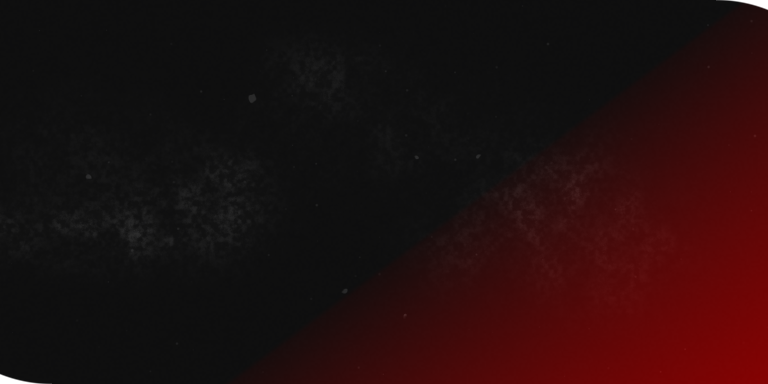
Give the GLSL for this background, as a Shadertoy shader.

```glsl
// A near-black panel with a diagonal red gradient and dusty grey wear.
// The gradient is a signed distance to a slanted line; the dust is layered
// value noise inside soft ellipses, and two corners are cut by large arcs.

const vec3 CHARCOAL = vec3(0.057, 0.057, 0.058);
const vec3 PAPER = vec3(1.0);
const float CORNER_RADIUS = 0.365;
const float CORNER_INSET = 0.135;

float hash(vec2 p) {
    vec3 q = fract(vec3(p.xyx) * 0.1031);
    q += dot(q, q.yzx + 33.33);
    return fract((q.x + q.y) * q.z);
}

float valueNoise(vec2 p) {
    vec2 cell = floor(p), f = fract(p);
    f = f * f * (3.0 - 2.0 * f);
    float low = mix(hash(cell), hash(cell + vec2(1.0, 0.0)), f.x);
    float high = mix(hash(cell + vec2(0.0, 1.0)), hash(cell + 1.0), f.x);
    return mix(low, high, f.y);
}

float fbm(vec2 p) {
    float sum = 0.0, weight = 0.5;
    for (int i = 0; i < 4; i++) {
        sum += weight * valueNoise(p);
        p = mat2(1.6, 1.2, -1.2, 1.6) * p + 17.3;
        weight *= 0.5;
    }
    return sum;
}

// Soft elliptical patch: centre in xy, radii in zw
float patchMask(vec2 p, vec4 shape) {
    vec2 q = (p - shape.xy) / shape.zw;
    return exp(-dot(q, q));
}

float disc(vec2 p, vec2 centre, float radius, float px) {
    return 1.0 - smoothstep(radius - px, radius + px, length(p - centre));
}

// Where the worn areas lie
float wearMask(vec2 p) {
    const vec4 shapes[10] = vec4[10](
        vec4(0.16, 0.39, 0.28, 0.07), vec4(0.52, 0.48, 0.16, 0.13),
        vec4(0.62, 0.50, 0.06, 0.12), vec4(0.40, 0.39, 0.16, 0.08),
        vec4(0.83, 0.80, 0.14, 0.09), vec4(0.20, 0.60, 0.25, 0.14),
        vec4(1.04, 0.66, 0.22, 0.15), vec4(1.45, 0.48, 0.20, 0.14),
        vec4(1.60, 0.33, 0.18, 0.12), vec4(1.20, 0.35, 0.12, 0.10));
    const float strengths[10] = float[10](
        0.75, 0.65, 0.40, 0.35, 0.45, 0.25, 0.28, 0.70, 0.50, 0.30);
    float mask = 0.0;
    for (int i = 0; i < 10; i++) mask += strengths[i] * patchMask(p, shapes[i]);
    return mask;
}

// Mottled clouds broken up by fine grain
float dust(vec2 p) {
    float cloud = smoothstep(0.25, 0.70, fbm(p * 14.0));
    float grain = smoothstep(0.25, 0.85, fbm(p * 85.0));
    return wearMask(p) * (0.25 + 0.75 * cloud) * (0.25 + 1.4 * grain);
}

// Tiny flecks, at most one per cell
float flecks(vec2 p, float size, float px) {
    vec2 cell = floor(p / size);
    vec2 jitter = vec2(hash(cell + 5.1), hash(cell + 29.7));
    float chance = hash(cell + 71.3);
    vec2 centre = (cell + 0.2 + 0.6 * jitter) * size;
    return step(0.78, chance) * jitter.x * disc(p, centre, 0.003 * jitter.y, px);
}

// Larger chips: centre in xy, radius in z
float chips(vec2 p, float px) {
    const vec3 spots[6] = vec3[6](
        vec3(0.656, 0.745, 0.011), vec3(0.898, 0.242, 0.006),
        vec3(1.083, 0.591, 0.005), vec3(1.245, 0.594, 0.005),
        vec3(0.230, 0.540, 0.008), vec3(1.055, 0.177, 0.004));
    vec2 warp = 0.008 * (vec2(valueNoise(p * 90.0), valueNoise(p * 90.0 + 40.0)) - 0.5);
    float sum = 0.0;
    for (int i = 0; i < 6; i++) sum += disc(p + warp, spots[i].xy, spots[i].z, px);
    return sum;
}

// Red ramp, t runs from the diagonal edge to the lower right corner
vec3 redRamp(float t) {
    float red = 0.09 + 0.56 * t - 0.13 * t * t;
    return vec3(red, vec2(mix(0.050, 0.008, t)));
}

// Positive outside an arc that rounds off the corner lying towards 'side'
float cornerCut(vec2 p, vec2 centre, vec2 side) {
    vec2 q = (p - centre) * side;
    return min(q.x, q.y) > 0.0 ? length(q) - CORNER_RADIUS : -1.0;
}

void mainImage(out vec4 fragColor, in vec2 fragCoord) {
    float px = 1.0 / iResolution.y;
    vec2 p = fragCoord * px;
    float aspect = iResolution.x * px;

    // Diagonal gradient
    vec2 normal = normalize(vec2(0.74, -1.0));
    vec2 edgePoint = vec2(0.521 * aspect, 0.336);
    float d = dot(p - edgePoint, normal);
    float reach = dot(vec2(aspect, 0.0) - edgePoint, normal);
    vec3 color = mix(CHARCOAL, redRamp(clamp(d / reach, 0.0, 1.0)),
                     smoothstep(-0.008, 0.012, d));

    // Surface wear
    color += 0.075 * dust(p) + 0.08 * flecks(p, 0.06, px) + 0.10 * chips(p, px);
    color += 0.006 * (valueNoise(p * 170.0) - 0.5);

    // Rounded corners
    vec2 inset = vec2(CORNER_INSET, CORNER_RADIUS);
    float cut = max(cornerCut(p, inset, vec2(-1.0)),
                    cornerCut(p, vec2(aspect, 1.0) - inset, vec2(1.0)));
    color = mix(color, PAPER, smoothstep(-px, px, cut));
    fragColor = vec4(color, 1.0);
}
```
